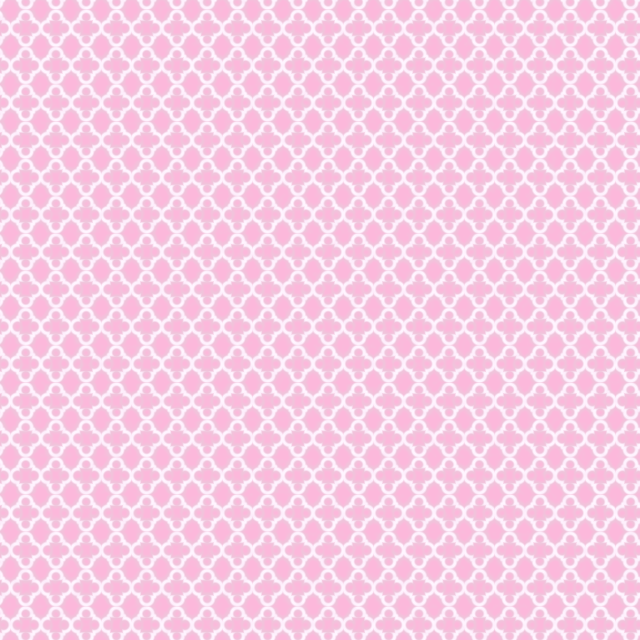
Write a three.js fragment shader that draws this pattern.

```glsl
// Pale quatrefoil trellis on pink, about 21 columns by 17 rows.
// One barbed quatrefoil outline (lobes joined to a box) is repeated on a grid;
// the gaps between the outlines form the second, smaller set of tiles.

varying vec2 vUv;

vec2 hashGradient(vec2 cell) {
  float angle = 6.2832 * fract(sin(dot(cell, vec2(127.1, 311.7))) * 43758.5);
  return vec2(cos(angle), sin(angle));
}

float gradientNoise(vec2 p) {
  vec2 i = floor(p);
  vec2 f = p - i;
  vec2 w = f * f * (3.0 - 2.0 * f);
  float a = dot(hashGradient(i), f);
  float b = dot(hashGradient(i + vec2(1.0, 0.0)), f - vec2(1.0, 0.0));
  float c = dot(hashGradient(i + vec2(0.0, 1.0)), f - vec2(0.0, 1.0));
  float d = dot(hashGradient(i + 1.0), f - 1.0);
  return mix(mix(a, b, w.x), mix(c, d, w.x), w.y);
}

float smoothUnion(float a, float b, float k) {
  float h = max(k - abs(a - b), 0.0) / k;
  return min(a, b) - h * h * k * 0.25;
}

// Signed distance to the quatrefoil, in column widths
float quatrefoil(vec2 p) {
  p = abs(p);
  float sideLobe = length(p - vec2(0.264, 0.0)) - 0.226;
  float topLobe = length(p - vec2(0.0, 0.368)) - 0.197;
  vec2 q = p - vec2(0.24, 0.29);
  float box = length(max(q, 0.0)) + min(max(q.x, q.y), 0.0) - 0.022;
  return smoothUnion(min(sideLobe, topLobe), box, 0.035);
}

void main() {
  // Grid of tiles, measured in column widths
  vec2 p = vUv * 21.16;
  vec2 period = vec2(1.0, 1.233);
  vec2 tile = mod(p - vec2(0.851, 0.498) + 0.5 * period, period) - 0.5 * period;

  // Trellis line
  float edge = abs(quatrefoil(tile)) - 0.056;
  float soft = max(0.04, fwidth(p.x));
  float line = 1.0 - smoothstep(-soft, soft, edge);

  // Pink ground, slightly duller beside the lines and faintly mottled
  float mottle = gradientNoise(p * 5.0);
  float dull = 1.0 - smoothstep(0.0, 0.17, edge) + 0.5 * mottle;
  vec3 pink = mix(vec3(0.99, 0.72, 0.86), vec3(0.94, 0.77, 0.86), clamp(dull, 0.0, 1.0));

  // Line colour varies a little between white and blush
  vec3 white = mix(vec3(1.0, 0.96, 1.0), vec3(0.99, 0.92, 0.98), clamp(0.3 + mottle, 0.0, 1.0));

  gl_FragColor = vec4(mix(pink, white, line), 1.0);
}
```
